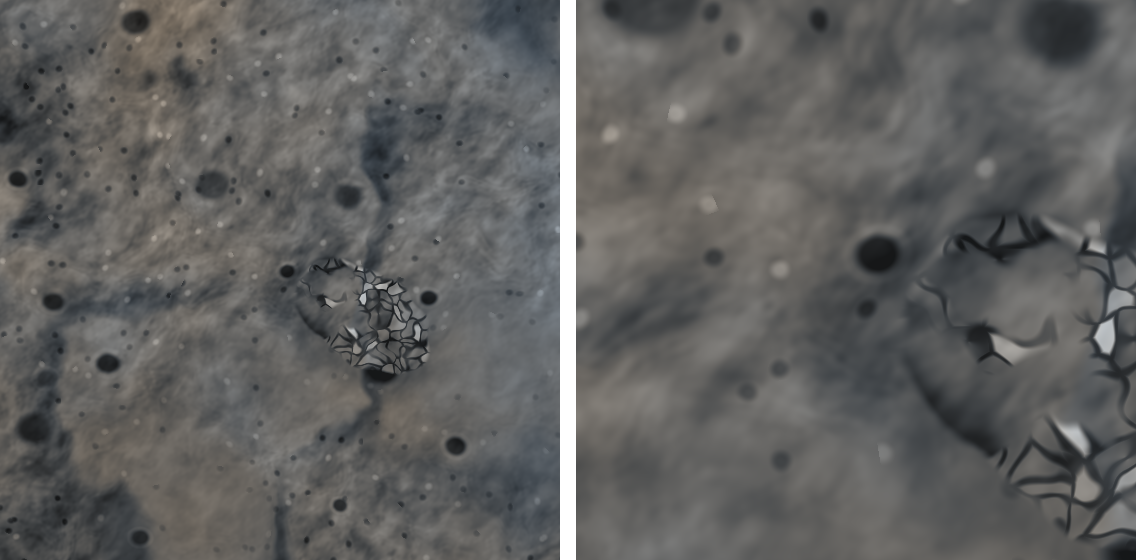
Left, the full canvas; right, a detail of the centre.
Write a WebGL 2 fragment shader that draws this texture.

```glsl
#version 300 es
precision highp float;
// Weathered grey mud rock with blue hollows, dark round burrows and one encrusted stone.

#define BASE_TONE 0.398
#define BROAD_AMOUNT 0.24
#define RELIEF_AMOUNT 0.55
#define GRAIN_AMOUNT 0.22
#define HOLLOW_DEPTH 0.17
#define BURROW_CELLS 7.0
#define BURROW_CHANCE 0.30
#define FLECK_CELLS 46.0
#define SHELL_CELLS 46.0
#define STONE_CENTER vec2(0.66, 0.43)
#define STONE_SIZE vec2(0.135, 0.085)
#define LIGHT_STEP vec2(-0.006, 0.008)

uniform vec2 u_resolution;
out vec4 fragColor;

vec2 hash2(vec2 cell) {
    uvec2 q = uvec2(ivec2(cell)) * 1664525u + 1013904223u;
    for (int i = 0; i < 2; i++) {
        q.x += q.y * 1664525u;
        q.y += q.x * 1664525u;
        q ^= q >> 16;
    }
    return vec2(q & 0xffffu) / 65535.0;
}

mat2 rotation(float a) { return mat2(cos(a), sin(a), -sin(a), cos(a)); }

float noise(vec2 p) {
    vec2 c = floor(p), f = fract(p);
    f = f * f * (3.0 - 2.0 * f);
    return mix(mix(hash2(c).x, hash2(c + vec2(1, 0)).x, f.x),
               mix(hash2(c + vec2(0, 1)).x, hash2(c + vec2(1, 1)).x, f.x), f.y);
}

float fbm(vec2 p, int octaves) {
    float sum = 0.0, weight = 0.5, total = 0.0;
    for (int i = 0; i < octaves; i++) {
        sum += weight * noise(p);
        total += weight;
        weight *= 0.55;
        p = rotation(0.6) * p * 2.03 + 11.3;
    }
    return sum / total;
}

// Nearest and second nearest distance, with a random value for the nearest cell
vec3 cellular(vec2 p) {
    vec2 c = floor(p);
    vec3 best = vec3(9.0, 9.0, 0.0);
    for (int y = -1; y <= 1; y++)
    for (int x = -1; x <= 1; x++) {
        vec2 cell = c + vec2(x, y), h = hash2(cell);
        float d = length(cell + h - p);
        if (d < best.x) best = vec3(d, best.x, hash2(cell + 91.0).x);
        else best.y = min(best.y, d);
    }
    return best;
}

// x: darkness inside burrows, y: pale rim
vec2 burrows(vec2 p) {
    vec2 g = p * BURROW_CELLS, c = floor(g), result = vec2(0.0);
    for (int y = -1; y <= 1; y++)
    for (int x = -1; x <= 1; x++) {
        vec2 cell = c + vec2(x, y), kind = hash2(cell + 37.0);
        if (kind.x > BURROW_CHANCE) continue;
        float radius = mix(0.08, 0.22, kind.y);
        vec2 offset = g - cell - 0.2 - 0.6 * hash2(cell);
        float d = length(offset * vec2(0.95, 1.12)) / radius;
        float depth = mix(1.0, 0.5, smoothstep(0.6, 1.0, kind.x / BURROW_CHANCE));
        result.x = max(result.x, depth * smoothstep(1.2, 0.65, d));
        result.y = max(result.y, smoothstep(0.3, 0.0, abs(d - 1.35)));
    }
    return result;
}

void main() {
    vec2 p = gl_FragCoord.xy / u_resolution;
    vec2 warp = vec2(fbm(p * 5.0, 4), fbm(p * 5.0 + 17.0, 4)) - 0.5;
    vec2 q = p + 0.17 * warp;

    // Ground: broad stains, slopes lit from the upper left, slanted grain
    float roughness = mix(0.5, 1.25, smoothstep(0.3, 0.65, fbm(q * 3.0 + 5.0, 2) + 0.25 * (p.y - p.x)));
    float relief = fbm(q * 6.0, 5) - fbm((q + LIGHT_STEP) * 6.0, 5);
    vec2 slanted = rotation(-0.8) * (p + 0.02 * warp) * vec2(1.0, 1.0);
    float grain = fbm(slanted * vec2(30.0, 44.0), 3) - 0.5;
    float tone = BASE_TONE + BROAD_AMOUNT * (fbm(q * 3.5 + 40.0, 3) - 0.5);
    tone += roughness * (RELIEF_AMOUNT * relief + GRAIN_AMOUNT * grain);

    // Hollows: crisp on one bank, fading on the other
    float bank = noise(q * vec2(5.0, 3.2) + 3.0) - 0.48;
    float hollow = smoothstep(-0.03, 0.04, bank) * (1.0 - smoothstep(0.03, 0.27, bank));
    hollow *= smoothstep(0.32, 0.62, fbm(q * 4.0 + 63.0, 3));
    tone -= HOLLOW_DEPTH * hollow;

    // Small pits and pale grit
    vec3 fleck = cellular((p + 0.03 * warp) * FLECK_CELLS);
    float spot = smoothstep(0.38, 0.1, fleck.x) * roughness;
    tone += spot * (0.11 * step(0.95, fleck.z) - 0.12 * step(fleck.z, 0.07));

    // Burrows
    vec2 burrow = burrows(p + 0.018 * warp);
    tone += 0.025 * burrow.y * (1.0 - burrow.x);
    tone = mix(tone, 0.135 + 0.12 * grain, burrow.x);

    // Stone: soft shadow, bare face, dark edge and a crust of shells
    vec2 s = rotation(0.55) * (p - STONE_CENTER + 0.07 * warp) / STONE_SIZE;
    float d = length(s) + 0.25 * (noise(p * 28.0) - 0.5);
    float inside = smoothstep(1.04, 0.94, d);
    float shadow = smoothstep(1.6, 0.9, length(s + vec2(0.1, 0.25)));
    tone -= 0.09 * shadow * (1.0 - inside);
    float face = 0.37 + 0.06 * s.y + 0.3 * grain - 0.16 * smoothstep(0.75, 1.0, d);
    vec3 shell = cellular((p + 0.025 * (vec2(noise(p * 50.0), noise(p * 50.0 + 9.0)) - 0.5)) * SHELL_CELLS);
    float plate = smoothstep(0.04, 0.32, shell.y - shell.x);
    float crust = mix(0.16, 0.36 + 0.36 * pow(shell.z, 5.0), plate) + 0.35 * grain;
    float covered = smoothstep(0.42, 0.54, fbm(p * 16.0 + 7.0, 3) + 0.16 * (s.y + 0.35));
    tone = mix(tone, mix(face, crust, covered), inside);

    // Cool shades, neutral lights, drifting warm and blue stains
    vec3 tint = mix(vec3(0.94, 1.0, 1.05), vec3(1.005, 1.0, 0.985), smoothstep(0.2, 0.42, tone));
    float warmth = fbm(q * 3.0 + 80.0, 3) - 0.5 - 0.2 * hollow - 0.12 * shadow;
    tint += warmth * vec3(0.22, 0.0, -0.24);
    fragColor = vec4(clamp(tone, 0.09, 0.85) * tint, 1.0);
}
```
